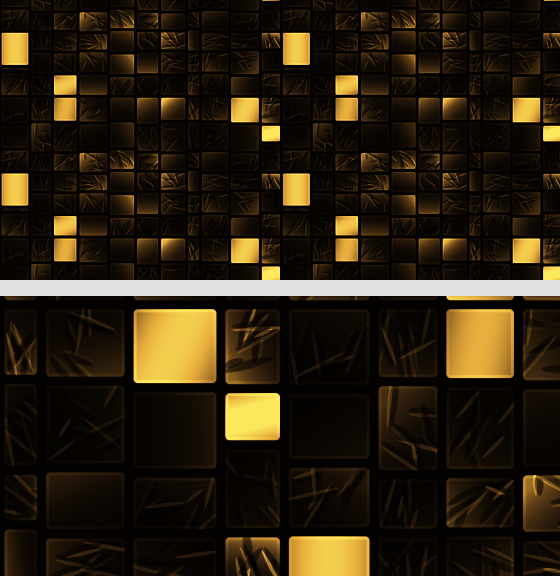
Top, the full canvas; bottom, a detail of the centre.
Write a Shadertoy shader that draws this pattern.

```glsl
// Mosaic of dark and glowing gold glass panels with scratched, needle-like glints.

const float columnEdge[12] = float[12](0., 41., 72., 107., 149., 186., 219., 256., 275., 315., 357., 386.);
const float baseRow[7] = float[7](0., 37., 75., 103., 131., 162., 193.);

// Lit panels: column, row, brightness.
const vec3 lit[13] = vec3[13](
    vec3(0, 3, .86), vec3(2, 5, .84), vec3(2, 0, .76), vec3(6, 0, .70), vec3(9, 0, .86),
    vec3(10, 1, 1.), vec3(3, 2, .50), vec3(4, 4, .48), vec3(4, 2, .46), vec3(10, 3, .52),
    vec3(6, 3, .46), vec3(5, 0, .42), vec3(10, 0, .44));

const vec3 gold[6] = vec3[6](
    vec3(.015, .008, .003), vec3(.20, .13, .05), vec3(.38, .25, .09),
    vec3(.63, .44, .15), vec3(.91, .68, .24), vec3(.99, .91, .36));

float hash(vec2 p) {
    return fract(sin(dot(p, vec2(127.1, 311.7))) * 43758.5);
}

// Row borders wander slightly from column to column.
float rowEdge(int i, int column) {
    if (i == 0 || i == 6) return baseRow[i];
    if (column == 0 && i == 4) return 152.;
    if (column == 10 && i == 2) return 64.;
    return baseRow[i] + 6. * (hash(vec2(column, i) + 31.) - .5);
}

float roundedBox(vec2 p, vec2 halfSize, float radius) {
    vec2 q = abs(p) - halfSize + radius;
    return length(max(q, 0.)) + min(max(q.x, q.y), 0.) - radius;
}

// Coverage of a tapered sliver lying along x.
float needle(vec2 p, float halfLength, float width, float soft) {
    float t = p.x / halfLength;
    float d = abs(p.y) - width * (1. - t * t);
    return (1. - smoothstep(-soft, soft, d)) * (1. - smoothstep(.8, 1., abs(t)));
}

vec3 goldRamp(float v) {
    vec3 color = gold[0];
    for (int i = 1; i < 6; i++)
        color = mix(color, gold[i], clamp(v * 5. - float(i - 1), 0., 1.));
    return color;
}

void mainImage(out vec4 fragColor, in vec2 fragCoord) {
    vec2 uv = fragCoord / iResolution.xy;
    vec2 p = vec2(uv.x, 1. - uv.y) * vec2(768., 384.);
    float pixel = 768. / iResolution.x;
    vec2 q = mod(p - vec2(0., 132.), vec2(386., 193.));

    // Find the panel under this point.
    int column = 0, row = 0;
    for (int i = 1; i < 11; i++) if (q.x >= columnEdge[i]) column = i;
    for (int i = 1; i < 6; i++) if (q.y >= rowEdge(i, column)) row = i;
    vec2 low = vec2(columnEdge[column], rowEdge(row, column));
    vec2 high = vec2(columnEdge[column + 1], rowEdge(row + 1, column));
    vec2 halfSize = .5 * (high - low) - 2.;
    vec2 local = q - .5 * (low + high);
    vec2 id = vec2(column, row);

    // Faint panels vary at random and warm up near the middle columns.
    float h = hash(id + 3.);
    float offset = (id.x - 4.) / 1.7;
    float level = .03 + .2 * h * h + .2 * h * exp(-offset * offset);
    for (int i = 0; i < 13; i++)
        if (lit[i].xy == id) level = lit[i].z;
    bool polished = level > .72;

    // Directional sheen across the glass.
    float turn = 6.2832 * hash(id + 11.);
    float slope = dot(vec2(cos(turn), sin(turn)), local / halfSize);
    float sheen = clamp(.5 + .5 * slope, 0., 1.);
    float light = level * (polished ? 1.06 - .28 * slope * slope : .12 + 1.05 * sheen * sheen);

    // Needles fan out around one angle, each with a dark flank.
    if (!polished && hash(id + 19.) > .25) {
        for (int i = 0; i < 8; i++) {
            vec2 seed = id * 7.3 + float(i) * 1.7;
            vec2 center = (vec2(hash(seed), hash(seed + 5.)) - .5) * 1.7 * halfSize;
            float angle = turn + 1.8 * (hash(seed + 9.) - .5);
            float c = cos(angle), s = sin(angle);
            vec2 r = mat2(c, -s, s, c) * (local - center);
            float reach = 5. + 10. * hash(seed + 13.);
            light *= 1. - .6 * needle(r - vec2(0., 1.8), reach, 2., pixel);
            light += (.1 + .75 * level) * hash(seed + 17.) * needle(r, reach, .9, .6 * pixel);
        }
    }

    // Thin rim and dark grout.
    float d = roundedBox(local, halfSize, 2.);
    float rim = 1. - smoothstep(.3, .5 + pixel, abs(d + .8));
    light += rim * (.05 + .12 * level) * (.4 + .6 * sheen);
    light *= 1. - smoothstep(-.6 * pixel, .6 * pixel, d);
    fragColor = vec4(goldRamp(light), 1.);
}
```
